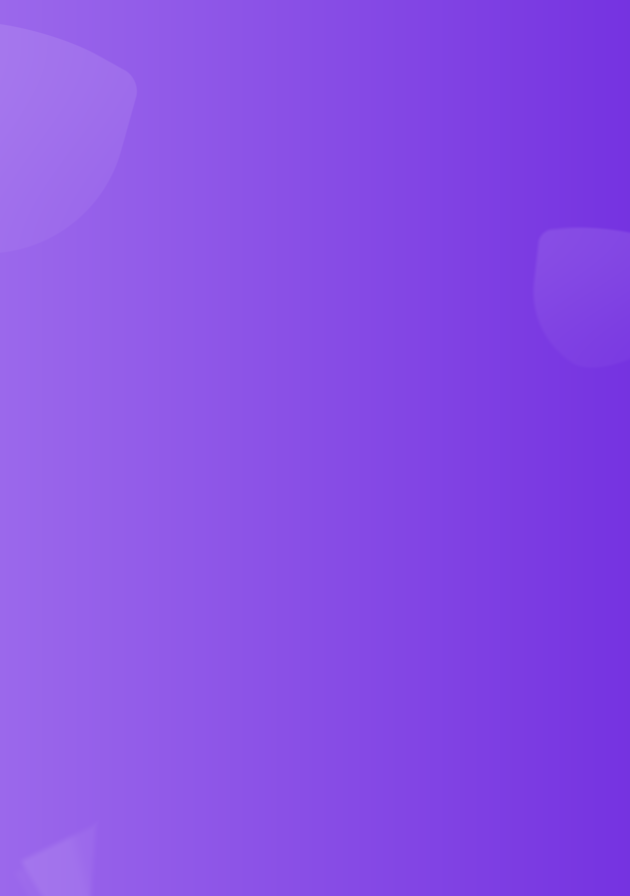
Write a Shadertoy shader that draws this background.

```glsl
// A violet backdrop that deepens from left to right, with pale translucent shapes
// at its borders. The shields join a half-stadium with rounded half-plane cuts,
// and the folded shard is an intersection of soft half-planes.
#define ASPECT 0.703125
#define LIGHT_VIOLET vec3(0.608, 0.408, 0.922)
#define DEEP_VIOLET vec3(0.460, 0.198, 0.880)
#define SHIELD_TINT 0.10
#define SHARD_TINT 0.10
#define CRISP 0.0012
#define SOFT 0.0030
#define BLUR 0.0050

// Signed distance to a half-plane with outward normal n
float plane(vec2 q, vec2 n, float offset) {
    return dot(q, normalize(n)) - offset;
}

// Intersection of two distances with a rounded corner
float roundMax(float a, float b, float r) {
    return min(-r, max(a, b)) + length(max(vec2(a, b) + r, 0.0));
}

// Circle below, straight side above, joined along the tangent
float shieldBody(vec2 q, vec2 n, vec2 up, float r) {
    return length(vec2(dot(q, n), min(dot(q, up), 0.0))) - r;
}

// Coverage of a distance with a chosen edge softness
float fill(float d, float softness) {
    float w = max(softness, 0.7 / iResolution.y);
    return 1.0 - smoothstep(-w, w, d);
}

float leftShield(vec2 p) {
    vec2 q = p - vec2(-0.0156, 0.8737);
    float d = shieldBody(q, vec2(0.963, -0.269), vec2(0.269, 0.963), 0.1565);
    float cap = roundMax(plane(q, vec2(0.485, 0.874), 0.117),
                         plane(q, vec2(0.05, 0.999), 0.101), 0.03);
    return roundMax(d, cap, 0.020);
}

float rightShield(vec2 p) {
    vec2 q = p - vec2(0.690, 0.6745);
    float d = shieldBody(q, vec2(-0.993, 0.113), vec2(0.113, 0.993), 0.0945);
    float cap = roundMax(plane(q, vec2(-0.096, 0.995), 0.0762),
                         plane(q, vec2(0.316, 0.949), 0.0684), 0.02);
    d = roundMax(d, cap, 0.013);
    return roundMax(d, plane(q, vec2(0.366, -0.930), 0.075), 0.02);
}

// Opacity of the folded shard and the faint sliver beside it
float shard(vec2 p) {
    vec2 q = p - vec2(0.0234, 0.0391);
    float top = plane(q, vec2(-0.436, 0.900), 0.0);
    float left = plane(q, vec2(-0.857, -0.514), 0.0);
    float right = plane(p - vec2(0.1068, 0.0794), vec2(0.998, -0.065), 0.0);
    float fold = plane(p - vec2(0.082, 0.066), vec2(0.963, 0.270), 0.0);

    float body = fill(max(top, right), BLUR) * fill(left, BLUR);
    float facet = mix(0.55, 1.0, fill(fold, 2.0 * BLUR));
    float sliver = fill(max(-left, left - 0.013), BLUR)
                 * fill(plane(q, vec2(-0.5, 0.866), -0.008), BLUR);
    return body * facet + 0.3 * sliver;
}

void mainImage(out vec4 fragColor, in vec2 fragCoord) {
    vec2 uv = fragCoord / iResolution.xy;
    vec2 p = uv * vec2(ASPECT, 1.0);

    // Backdrop
    vec3 color = mix(LIGHT_VIOLET, DEEP_VIOLET, uv.x);

    // Shields, fading toward their lower ends
    float leftFade = mix(0.45, 1.0, smoothstep(0.71, 0.95, p.y));
    float rightFade = mix(0.35, 1.0, smoothstep(0.58, 0.75, p.y));
    color = mix(color, vec3(1.0), SHIELD_TINT * leftFade * fill(leftShield(p), CRISP));
    color = mix(color, vec3(1.0), SHIELD_TINT * rightFade * fill(rightShield(p), SOFT));

    // Shard
    color = mix(color, vec3(1.0), SHARD_TINT * shard(p));

    fragColor = vec4(color, 1.0);
}
```
